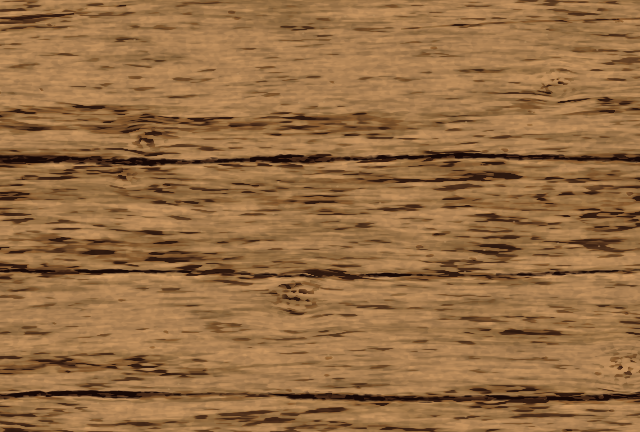
A Shadertoy shader for this texture:

```glsl
const vec3 TONES[6] = vec3[6](
    vec3(0.665, 0.495, 0.32), vec3(0.57, 0.42, 0.25), vec3(0.53, 0.35, 0.18),
    vec3(0.44, 0.29, 0.16), vec3(0.28, 0.16, 0.09), vec3(0.09, 0.03, 0.02));

// Seams: height, half width, phase of the bend
const vec3 SEAMS[3] = vec3[3](
    vec3(0.632, 0.0062, -3.2), vec3(0.367, 0.0024, 1.0), vec3(0.083, 0.0050, 0.0));

// Knots: centre, radius
const vec3 KNOTS[5] = vec3[5](
    vec3(1.284, 0.807, 0.028), vec3(0.69, 0.314, 0.038), vec3(0.338, 0.678, 0.026),
    vec3(1.45, 0.15, 0.04), vec3(0.29, 0.594, 0.018));

// Stains: centre, half extent
const vec4 STAINS[10] = vec4[10](
    vec4(0.15, 0.742, 0.35, 0.022), vec4(0.70, 0.722, 0.22, 0.016),
    vec4(1.35, 0.745, 0.20, 0.020), vec4(0.20, 0.700, 0.60, 0.020),
    vec4(1.12, 0.593, 0.25, 0.009), vec4(1.35, 0.525, 0.30, 0.022),
    vec4(0.00, 0.530, 0.07, 0.030), vec4(0.10, 0.420, 0.30, 0.035),
    vec4(0.20, 0.155, 0.33, 0.014), vec4(0.72, 0.535, 0.15, 0.020));

// Hairline cracks: start, end
const vec4 CRACKS[3] = vec4[3](
    vec4(0.93, 0.923, 1.50, 0.965), vec4(0.0, 0.960, 0.17, 0.965),
    vec4(0.20, 0.978, 0.29, 0.982));

vec2 hash2(vec2 p) {
    vec2 h = vec2(dot(p, vec2(127.1, 311.7)), dot(p, vec2(269.5, 183.3)));
    return fract(sin(h) * 43758.5);
}

// Cellular noise: x = blended cell value, y = nearest distance, z = nearest value
vec3 cells(vec2 p) {
    vec2 base = floor(p);
    float sum = 0.0, weights = 0.0, nearest = 9.0, id = 0.0;
    for (int j = -1; j <= 1; j++)
    for (int i = -1; i <= 1; i++) {
        vec2 cell = base + vec2(i, j);
        float dist = length(cell + hash2(cell) - p);
        float value = hash2(cell + 37.0).x;
        float weight = exp(-7.0 * dist * dist);
        sum += value * weight;
        weights += weight;
        if (dist < nearest) { nearest = dist; id = value; }
    }
    return vec3(sum / weights, nearest, id);
}

float segmentDistance(vec2 p, vec2 a, vec2 b) {
    vec2 ab = b - a;
    return length(p - a - ab * clamp(dot(p - a, ab) / dot(ab, ab), 0.0, 1.0));
}

// Bends the grain in slow waves and around each knot
vec2 bendGrain(vec2 p) {
    vec2 g = p;
    g.y += 0.008 * sin(p.x * 3.1 + p.y * 9.0) + 0.003 * sin(p.x * 7.3 - p.y * 17.0);
    for (int i = 0; i < 5; i++) {
        vec2 q = (p - KNOTS[i].xy) / KNOTS[i].z;
        g.y -= 0.5 * KNOTS[i].z * q.y * exp(-0.4 * dot(q, q));
    }
    return g;
}

// Signed height above the wavering centre of a seam
float seamOffset(vec2 p, vec3 seam) {
    float bend = 0.006 * sin(p.x * 4.3 + seam.z) + 0.002 * sin(p.x * 13.0 + seam.z * 2.0);
    float chips = 0.004 * (cells(vec2(p.x * 30.0, seam.x * 70.0)).x - 0.5);
    return p.y - seam.x - bend - chips;
}

vec3 woodTone(float darkness) {
    vec3 color = TONES[0];
    for (int i = 1; i < 6; i++)
        color = mix(color, TONES[i], clamp(darkness * 5.0 - float(i - 1), 0.0, 1.0));
    return color;
}

void mainImage(out vec4 fragColor, in vec2 fragCoord) {
    vec2 p = fragCoord / iResolution.y;
    float pixel = 1.0 / iResolution.y;
    vec2 g = bendGrain(p);

    // Grain from broad bands down to hair-thin fibres
    float broad = cells(g * vec2(1.8, 14.0)).x - 0.5;
    float band = cells(g * vec2(4.0, 50.0) + 11.0).x - 0.5;
    float fibre = cells(g * vec2(11.0, 125.0) + 23.0).x - 0.5;
    float hair = cells(g * vec2(34.0, 210.0) + 47.0).x - 0.5;
    float grit = cells(p * vec2(95.0, 150.0) + 71.0).x - 0.5;
    float rings = sin(g.y * 390.0 + 18.0 * broad + 5.0 * band);
    float darkness = 0.06 + 0.26 * broad + 0.24 * band + 0.22 * fibre + 0.13 * hair + 0.025 * rings;

    // Weathered stains broken up along the fibres
    float streak = smoothstep(-0.12, 0.28, 0.35 * band + 0.45 * fibre + 0.4 * hair);
    for (int i = 0; i < 10; i++) {
        vec2 q = (g - STAINS[i].xy) / STAINS[i].zw;
        darkness += exp(-dot(q, q)) * (0.12 + 0.55 * streak);
    }

    // Sparse dark scratches along the grain
    darkness += 0.5 * smoothstep(0.16, 0.34, 0.55 * fibre + 0.45 * hair + 0.25 * broad);

    // Knots with crumbled centres
    float crumble = smoothstep(0.02, 0.2, 0.6 * grit + 0.4 * hair);
    for (int i = 0; i < 5; i++) {
        vec2 q = (p - KNOTS[i].xy) / KNOTS[i].z * vec2(0.8, 1.3);
        darkness += exp(-dot(q, q)) * (0.12 + 0.9 * crumble);
    }

    // Rare pits and hairline cracks
    vec3 pit = cells(p * vec2(14.0, 34.0) + 5.0);
    float pitEdge = pit.y + 0.15 * grit;
    darkness += 0.5 * step(0.93, pit.z) * (1.0 - smoothstep(0.04, 0.15, pitEdge));
    for (int i = 0; i < 3; i++) {
        float dist = segmentDistance(g + vec2(0.0, 0.006 * band), CRACKS[i].xy, CRACKS[i].zw);
        float strength = clamp(0.45 + 0.9 * fibre + 0.8 * hair, 0.0, 0.8);
        darkness += strength * (1.0 - smoothstep(0.0006, 0.0012 + pixel, dist));
    }

    // Open seams with ragged, splintered edges
    float gap = 0.0, rim = 0.0;
    for (int i = 0; i < 3; i++) {
        float offset = seamOffset(p, SEAMS[i]);
        float taper = 0.35 + 1.1 * cells(vec2(p.x * 5.0, float(i) * 9.0)).x;
        float edge = abs(offset) - SEAMS[i].y * taper + 0.005 * fibre + 0.004 * hair + 0.003 * grit;
        gap = max(gap, 1.0 - smoothstep(-0.0008 - pixel, 0.0004 + pixel, edge));
        darkness += exp(-max(edge, 0.0) / 0.009) * (0.05 + 0.55 * streak);
        rim += step(offset, 0.0) * exp(-pow((edge - 0.005) / 0.003, 2.0));
    }

    // Fibre shine, lit lower rims and pale specks
    vec3 color = woodTone(clamp(darkness, 0.0, 0.88));
    color *= 1.0 - 0.16 * fibre - 0.14 * hair - 0.12 * grit - 0.08 * band + 0.10 * rim;
    vec3 speck = cells(p * vec2(17.0, 21.0) + 61.0);
    float pale = step(speck.z, 0.06) * (1.0 - smoothstep(0.02, 0.07, speck.y));
    color = mix(color, vec3(0.74, 0.58, 0.39), 0.5 * pale);
    color = mix(color, mix(TONES[5], TONES[4], smoothstep(0.0, 0.3, hair + 0.5 * grit)), gap);
    fragColor = vec4(color, 1.0);
}
```
